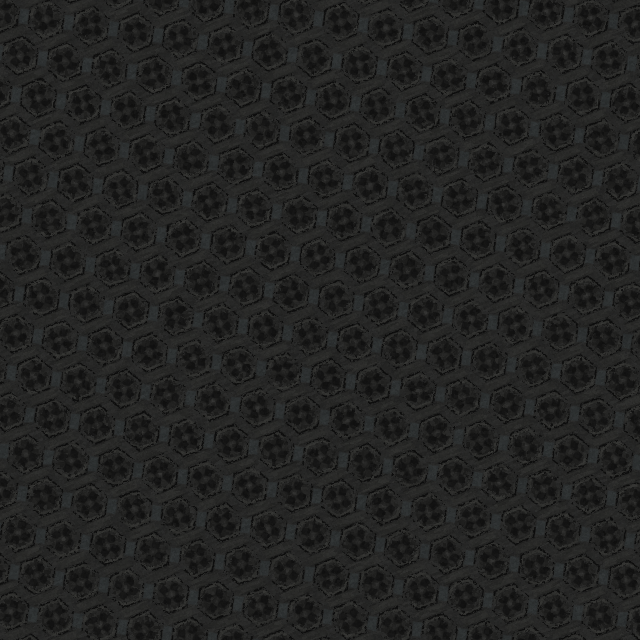
A Shadertoy shader for this pattern:

```glsl
// Dark woven cloth: hexagonal motifs on a slightly tilted triangular lattice.
// Each cell has a checkered core, leaf strokes and a frayed rim; slanted strands
// and small slate tabs fill the gaps. Cellular noise supplies fibres and wear.

#define STEP_A vec2(0.0699, -0.0100)   // lattice step along a row
#define STEP_B vec2(0.0289, -0.0663)   // lattice step to the next row
#define ORIGIN vec2(0.4265, 0.6079)    // centre of one motif
#define RIM 0.385                      // motif apothem, in row steps
#define CORE 0.290                     // dark core radius
#define STRAND 0.090                   // strand half width
#define TAB vec2(0.098, 0.160)         // tab half size
#define GROUND vec3(0.147, 0.148, 0.145)
#define FIBRE vec3(0.167, 0.168, 0.161)
#define SHADE vec3(0.118, 0.118, 0.114)
#define INK vec3(0.066, 0.066, 0.065)
#define SLATE vec3(0.179, 0.195, 0.198)

vec2 hash2(vec2 p) {
    return fract(sin(vec2(dot(p, vec2(127.1, 311.7)),
                          dot(p, vec2(269.5, 183.3)))) * 43758.55);
}

// x: distance to the nearest feature point, y: random tone of that point
vec2 cellular(vec2 p) {
    vec2 id = floor(p), best = vec2(8.0, 0.0);
    for (int j = -1; j <= 1; j++)
    for (int i = -1; i <= 1; i++) {
        vec2 c = id + vec2(i, j);
        vec2 h = hash2(c);
        float d = length(c + 0.15 + 0.7 * h - p);
        if (d < best.x) best = vec2(d, hash2(c + 17.0).x);
    }
    return best;
}

float hexDistance(vec2 p) {
    p = abs(p);
    return max(p.x, dot(p, vec2(0.5, 0.866)));
}

float boxDistance(vec2 p, vec2 halfSize) {
    vec2 d = abs(p) - halfSize;
    return length(max(d, 0.0)) + min(max(d.x, d.y), 0.0);
}

// Nearest motif centre; q is the position relative to the lattice origin
vec2 nearestCentre(vec2 q, out vec2 id) {
    mat2 lattice = mat2(STEP_A, STEP_B);
    vec2 base = floor(inverse(lattice) * q), centre = vec2(0.0);
    float best = 1e3;
    for (int j = 0; j <= 1; j++)
    for (int i = 0; i <= 1; i++) {
        vec2 candidate = base + vec2(i, j);
        vec2 c = lattice * candidate;
        float d = length(q - c);
        if (d < best) { best = d; id = candidate; centre = c; }
    }
    return centre;
}

void mainImage(out vec4 fragColor, in vec2 fragCoord) {
    float pitch = length(STEP_A);
    vec2 axis = STEP_A / pitch;
    mat2 toRow = mat2(axis.x, -axis.y, axis.y, axis.x);
    vec2 q = fragCoord / iResolution.y - ORIGIN;
    vec2 id;
    vec2 centre = nearestCentre(q, id);
    vec2 cloth = toRow * q / pitch;
    vec2 p = toRow * (q - centre) / pitch;
    vec2 vary = hash2(id);
    float soft = 0.008 + 0.5 / (iResolution.y * pitch);

    // Fibres run along the strands; flecks roughen edges, grit is the finest wear
    vec2 along = vec2(0.866, 0.5), across = vec2(0.5, -0.866);
    vec2 fibre = cellular(vec2(dot(cloth, along) * 4.0, dot(cloth, across) * 17.0));
    vec2 fleck = cellular(cloth * 14.0);
    vec2 grit = cellular(cloth * 27.0 + 5.0);
    float ragged = (fleck.y - 0.5) * 0.05 + (grit.y - 0.5) * 0.035;
    float hexd = hexDistance(p);
    float roundness = mix(hexd, length(p), 0.4);
    vec3 col = GROUND * (0.9 + 0.2 * fibre.y);

    // Slanted strands with shaded borders
    float strand = abs(abs(dot(p, across)) - 0.5) - STRAND;
    float cover = smoothstep(soft, -soft, strand + ragged * 0.4);
    col = mix(col, FIBRE * (0.86 + 0.2 * fibre.y), cover * 0.75);
    col *= 1.0 - 0.16 * smoothstep(0.025, 0.0, abs(strand + ragged * 0.4));

    // Leaf strokes on the upper left and lower right of each motif
    vec2 dir = p / max(length(p), 1e-3);
    float facing = abs(dot(dir, vec2(-0.5, 0.866)));
    float leaf = abs(roundness - 0.338 + ragged * 0.4) - 0.034;
    float leafCover = smoothstep(soft, -soft, leaf) * smoothstep(0.3, 0.75, facing);
    col = mix(col, FIBRE * (0.96 + 0.22 * fibre.y), leafCover);
    float crease = smoothstep(0.022, 0.0, abs(leaf)) * smoothstep(0.3, 0.75, facing);
    col *= 1.0 - 0.2 * crease * fleck.y;

    // Dark core: twisted pinwheel of broad patches around a pale centre
    float core = smoothstep(soft * 1.5, -soft * 1.5, roundness - CORE + ragged * 1.7);
    float turn = 0.35 + 0.25 * (vary.x - 0.5);
    vec2 k = mat2(cos(turn), sin(turn), -sin(turn), cos(turn)) * p;
    k += 0.014 * sin(k.yx * 23.0 + vary * 6.28) + ragged * 0.3;
    float checker = smoothstep(-0.25, 0.3, -cos(k.x * 17.5) * cos(k.y * 17.5));
    vec3 weave = mix(SHADE * 1.08, INK * 1.08, checker * 0.95);
    weave += 0.035 * smoothstep(0.075, 0.015, length(p));
    col = mix(col, weave * (0.8 + 0.4 * fleck.y), core * 0.97);

    // Frayed dark specks scattered along the rim
    float rim = smoothstep(soft, -soft, abs(hexd - RIM + ragged * 0.8) - 0.017);
    float worn = smoothstep(0.35, 0.55, 0.6 * fleck.y + 0.4 * grit.y + 0.22 * (facing - 0.7));
    col = mix(col, INK * 0.5, rim * worn * 0.9);

    // Slate tabs between neighbours in a row
    float tab = boxDistance(vec2(abs(p.x) - 0.5, p.y), TAB);
    float tabCover = smoothstep(soft, -soft, tab + ragged * 0.4);
    col = mix(col, SLATE * (0.95 + 0.1 * fibre.y), tabCover * 0.78);

    col *= 0.94 + 0.16 * grit.y;
    fragColor = vec4(col, 1.0);
}
```
